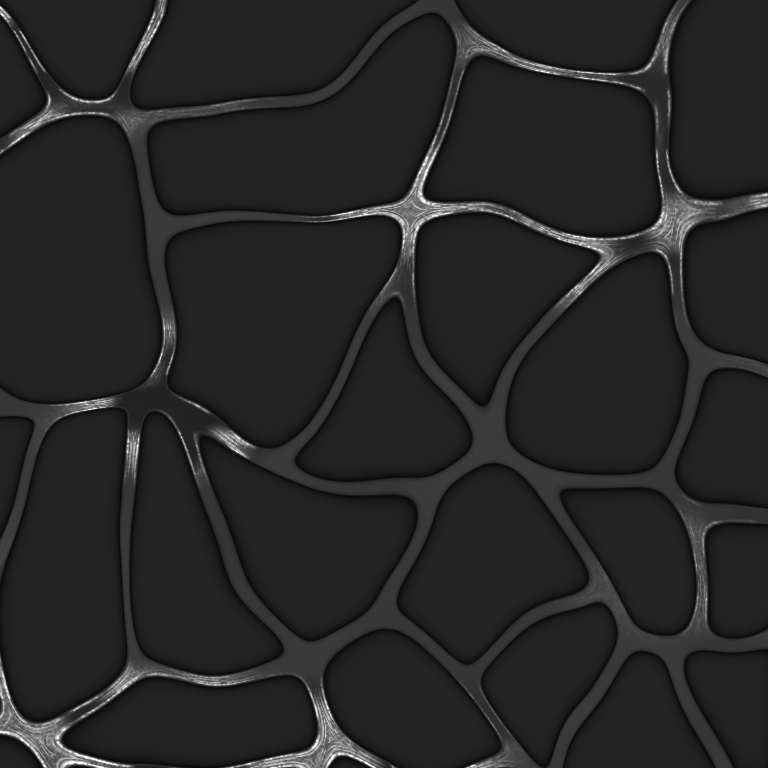
Give the GLSL for this pattern, as a WebGL 1 fragment shader.

```glsl
precision highp float;
// Dark rounded cells parted by a web of grey veins with worn silver patches.
// Thinned, warped Voronoi seeds give the cells; a smooth minimum of the border
// distances rounds their corners, and fibres follow that same distance.

uniform vec2 u_resolution;

const float GRID = 5.4;

float hash(vec2 p) {
  return fract(sin(dot(p, vec2(127.1, 311.7))) * 43758.545);
}

float noise(vec2 p) {
  vec2 i = floor(p), f = fract(p);
  f = f * f * (3.0 - 2.0 * f);
  return mix(mix(hash(i), hash(i + vec2(1, 0)), f.x),
             mix(hash(i + vec2(0, 1)), hash(i + vec2(1, 1)), f.x), f.y);
}

vec2 noise2(vec2 p) {
  return vec2(noise(p), noise(p + 37.4)) - 0.5;
}

// Seed position within a grid square
vec2 seed(vec2 id) {
  return id + 0.03 + 0.94 * vec2(hash(id + 3.7), hash(id + 19.3));
}

// Some squares hold no seed, which leaves larger cells
bool hasSeed(vec2 id) {
  return hash(id + 51.9) > 0.36;
}

// Rounded distance to the nearest cell border, in canvas units
float borderDistance(vec2 p) {
  vec2 q = p * GRID, base = floor(q), nearest = vec2(0.0);
  float best = 1e5;
  for (int y = -3; y <= 3; y++)
    for (int x = -3; x <= 3; x++) {
      vec2 id = base + vec2(x, y);
      vec2 r = seed(id) - q;
      if (hasSeed(id) && dot(r, r) < best) {
        best = dot(r, r);
        nearest = r;
      }
    }
  float sum = 1e-20;
  for (int y = -3; y <= 3; y++)
    for (int x = -3; x <= 3; x++) {
      vec2 id = base + vec2(x, y);
      vec2 r = seed(id) - q, gap = r - nearest;
      if (hasSeed(id) && dot(gap, gap) > 1e-5) {
        float edge = dot(0.5 * (r + nearest), normalize(gap)) / GRID;
        sum += exp(-edge / 0.011);
      }
    }
  return -0.011 * log(sum);
}

void main() {
  vec2 p = gl_FragCoord.xy / u_resolution.y;
  float pixel = 1.0 / u_resolution.y;

  // Bend the borders, then measure from the vein's edge (negative inside)
  vec2 warped = p + 0.1 * noise2(p * 4.0 + 5.0) + 0.035 * noise2(p * 9.0);
  float d = borderDistance(warped);
  float t = d - mix(0.006, 0.0105, noise(p * 5.0 + 8.0));

  // Cell floor with a soft shadow along the vein
  float ground = 0.141 + 0.005 * (noise(p * 7.0) - 0.5);
  ground -= 0.12 * exp(-max(t, 0.0) / 0.0056);

  // Matte vein, faintly lighter near its middle
  float vein = 0.17 + 0.05 * smoothstep(0.0, 0.005, -t);
  vein += 0.03 * (noise(p * 14.0) - 0.5);

  // Silver patches: long fibres, fine grain and a broken glint at the rim
  float patches = smoothstep(0.34, 0.52, noise(p * 4.2 + 21.0));
  float fibre = noise(vec2(d * 700.0, 9.0 * noise(p * 22.0)));
  float grain = noise(p * 360.0);
  float sheen = smoothstep(0.25, 0.75, noise(p * 17.0 + 60.0));
  float offset = (t + 0.0028) / 0.0014;
  float rim = exp(-offset * offset) * smoothstep(0.25, 0.6, noise(p * 38.0 + 11.0));
  float core = smoothstep(0.001, 0.004, -t);
  float silver = core * sheen * (0.06 + 0.5 * fibre * fibre + 0.22 * grain);
  silver += rim * (0.2 + 0.55 * grain);
  silver -= 0.08 * core * (1.0 - sheen);
  vein += patches * silver;

  float shade = mix(vein, ground, smoothstep(-pixel, pixel, t));
  gl_FragColor = vec4(vec3(shade), 1.0);
}
```
